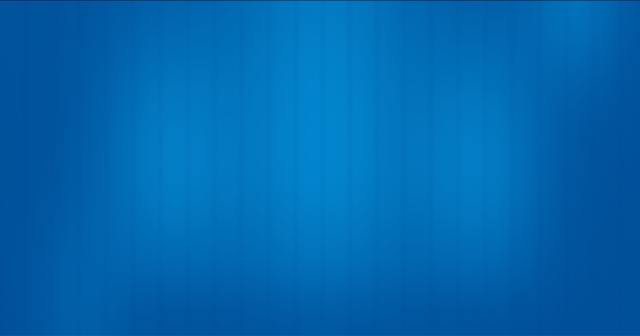
A WebGL 2 fragment shader for this background:

```glsl
#version 300 es
precision highp float;
// Blue wall of upright panels lit by soft pools of light.
// Stretched Gaussian glows drive a two-colour ramp; repeated seams,
// faint streaks and smooth grain give the surface its texture.

uniform vec2 u_resolution;
out vec4 fragColor;

float hash(vec2 p) {
    vec3 q = fract(p.xyx * vec3(0.1031, 0.1030, 0.0973));
    q += dot(q, q.yzx + 33.33);
    return fract((q.x + q.y) * q.z);
}

float noise(vec2 p) {
    vec2 cell = floor(p);
    vec2 f = fract(p);
    f = f * f * (3.0 - 2.0 * f);
    float low = mix(hash(cell), hash(cell + vec2(1, 0)), f.x);
    float high = mix(hash(cell + vec2(0, 1)), hash(cell + vec2(1, 1)), f.x);
    return mix(low, high, f.y);
}

// Gaussian pool with separate reach sideways, upward and downward
float glow(vec2 uv, vec2 center, float side, float up, float down) {
    vec2 d = uv - center;
    d /= vec2(side, d.y > 0.0 ? up : down);
    return exp(-dot(d, d));
}

void main() {
    vec2 uv = gl_FragCoord.xy / u_resolution;

    // Pools of light: three across the middle, fading toward the floor
    float light = 0.84 * glow(uv, vec2(0.505, 0.56), 0.155, 0.82, 0.52);
    light += 0.64 * glow(uv, vec2(0.262, 0.52), 0.112, 0.44, 0.38);
    light += 0.64 * glow(uv, vec2(0.752, 0.51), 0.105, 0.42, 0.38);
    light *= mix(0.55, 1.0, smoothstep(0.0, 0.24, uv.y));

    // Two weaker pools in opposite corners over a dim base
    light += 0.46 * glow(uv, vec2(0.900, 1.00), 0.075, 0.25, 0.25);
    light += 0.24 * glow(uv, vec2(0.125, 0.10), 0.080, 0.30, 0.30);
    light += 0.02 + 0.07 * uv.y;

    // Panels with soft dark seams, stronger where the light falls
    float panel = (uv.x - 0.0391) / 0.0423;
    float offset = fract(panel + 0.5) - 0.5;
    float seam = exp(-pow(offset / 0.11, 2.0));
    light -= seam * (0.015 + 0.07 * clamp(light, 0.0, 1.0));

    // Vertical streaks and fine grain
    light += 0.012 * (noise(uv * vec2(110.0, 3.0)) - 0.5);
    light += 0.012 * (noise(uv * vec2(380.0, 200.0)) - 0.5);

    vec3 deepBlue = vec3(0.0, 0.305, 0.592);
    vec3 brightBlue = vec3(0.01, 0.545, 0.828);
    vec3 color = mix(deepBlue, brightBlue, clamp(light, 0.0, 1.05));

    // Thin dark rim on top, faint pale rim below
    color *= 1.0 - 0.4 * smoothstep(0.9960, 0.9985, uv.y);
    color += vec3(0.01, 0.03, 0.03) * (1.0 - smoothstep(0.001, 0.005, uv.y));

    fragColor = vec4(color, 1.0);
}
```
